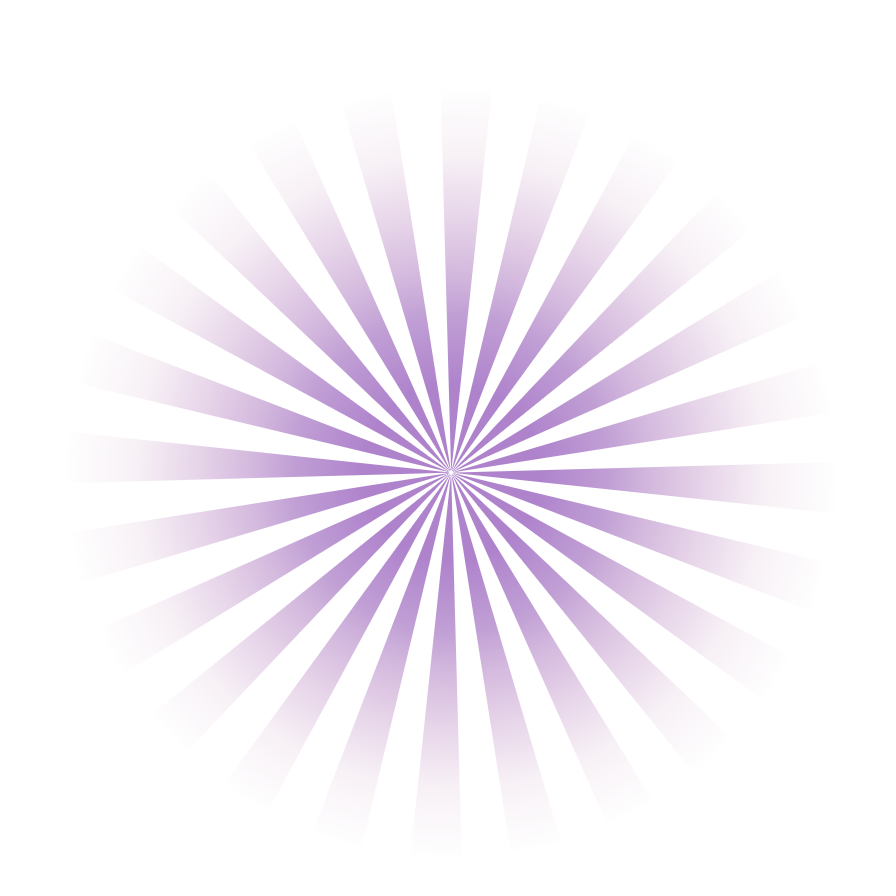
Reproduce this background procedurally as a Shadertoy shader.

```glsl
// A sunburst of violet rays on white that pale toward their outer ends.
// The angle is folded into one ray sector for the wedge shape, and the
// distance from the hub drives a radial colour ramp.

const float TAU = 6.2831853;

// Layout, in units of the canvas
const vec2  HUB        = vec2(0.5035, 0.4725);
const float HUB_RADIUS = 0.0024;
const float RAY_COUNT  = 24.0;
const float RAY_ANGLE  = 0.2225;  // direction of one ray's axis, radians
const float RAY_FILL   = 0.51;    // share of each sector that is ray

// Radii at which the ramp reaches each colour
const float R_CORE  = 0.100;
const float R_INNER = 0.177;
const float R_MID   = 0.223;
const float R_OUTER = 0.285;
const float R_PALE  = 0.353;
const float R_END   = 0.432;

// Colours
const vec3 PAPER  = vec3(1.0);
const vec3 VIOLET = vec3(0.685, 0.515, 0.800);
const vec3 ORCHID = vec3(0.755, 0.625, 0.835);
const vec3 LILAC  = vec3(0.830, 0.725, 0.870);
const vec3 MAUVE  = vec3(0.905, 0.835, 0.915);
const vec3 BLUSH  = vec3(0.970, 0.945, 0.965);

float ramp(float start, float end, float x) {
    return clamp((x - start) / (end - start), 0.0, 1.0);
}

// Colour along a ray, from the hub outward
vec3 rayColor(float radius) {
    vec3 color = mix(VIOLET, ORCHID, ramp(R_CORE, R_INNER, radius));
    color = mix(color, LILAC, ramp(R_INNER, R_MID, radius));
    color = mix(color, MAUVE, ramp(R_MID, R_OUTER, radius));
    color = mix(color, BLUSH, ramp(R_OUTER, R_PALE, radius));
    return mix(color, PAPER, ramp(R_PALE, R_END, radius));
}

// Coverage of the repeated wedges, smoothed over one pixel
float rayMask(vec2 p, float pixel) {
    float sector = TAU / RAY_COUNT;
    float turn = (atan(p.y, p.x) - RAY_ANGLE) / sector;
    float fromAxis = abs(fract(turn + 0.5) - 0.5) * sector;
    float edge = length(p) * sin(fromAxis - 0.5 * RAY_FILL * sector);
    return clamp(0.5 - edge / pixel, 0.0, 1.0);
}

void mainImage(out vec4 fragColor, in vec2 fragCoord) {
    float side = min(iResolution.x, iResolution.y);
    float pixel = 1.0 / side;
    vec2 p = (fragCoord - 0.5 * iResolution.xy) / side + 0.5 - HUB;
    float radius = length(p);

    // Rays over paper
    vec3 color = mix(PAPER, rayColor(radius), rayMask(p, pixel));

    // Small clear dot where the rays meet
    float hub = clamp(0.5 - (radius - HUB_RADIUS) / pixel, 0.0, 1.0);
    color = mix(color, PAPER, hub);

    fragColor = vec4(color, 1.0);
}
```
